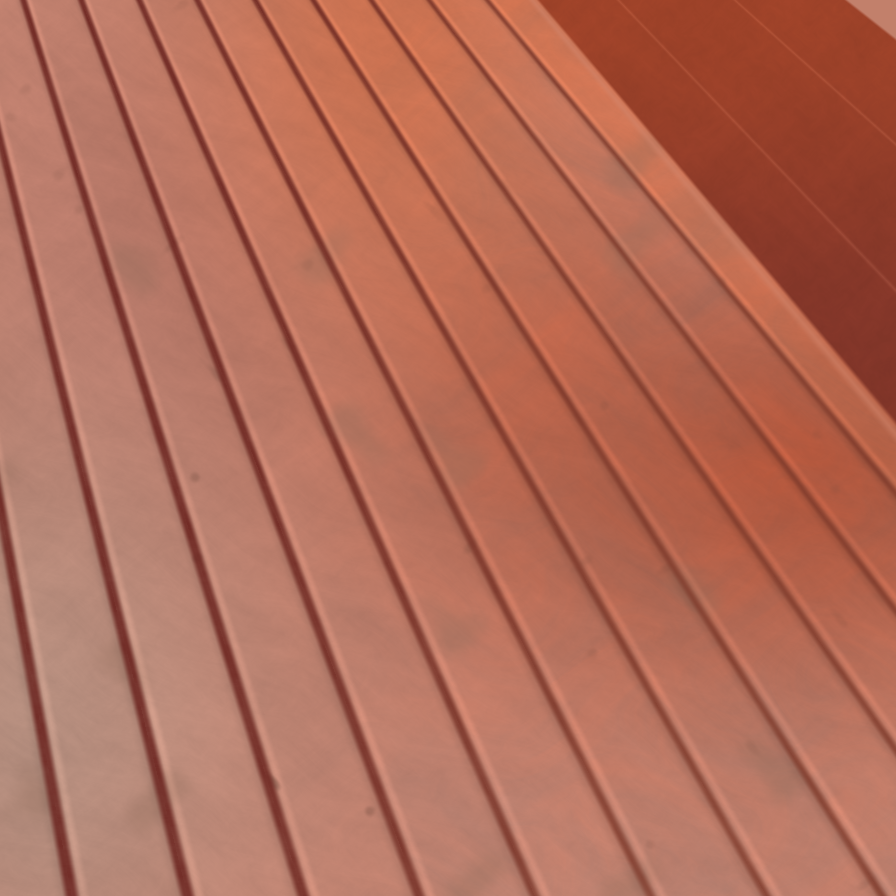
This texture is drawn by a WebGL 2 fragment shader. Its source:

```glsl
#version 300 es
precision highp float;
// Red painted deck boards running away in perspective, beside a darker wall.
// Each groove is a ray of one fan, so board numbers come from a single ratio;
// soft pools of light, layered sines and cellular scuffs add the worn paint.
uniform vec2 u_resolution;
out vec4 fragColor;

const vec3 PINK = vec3(0.75, 0.505, 0.435);
const vec3 GREY = vec3(0.71, 0.57, 0.51);
const vec3 DUSK = vec3(0.69, 0.45, 0.40);
const vec3 ORANGE = vec3(0.82, 0.45, 0.31);
const vec3 RUST = vec3(0.68, 0.33, 0.23);
const vec3 GROOVE_LEFT = vec3(0.43, 0.15, 0.13);
const vec3 GROOVE_RIGHT = vec3(0.50, 0.23, 0.17);
const vec3 WALL_LIT = vec3(0.62, 0.26, 0.16);
const vec3 WALL_SHADE = vec3(0.51, 0.21, 0.16);

vec2 hash2(vec2 p) {
  vec2 q = vec2(dot(p, vec2(127.1, 311.7)), dot(p, vec2(269.5, 183.3)));
  return fract(sin(q) * 43758.55);
}

// Layered, rotated and warped sines, about -1 to 1
float mottle(vec2 p) {
  float sum = 0.0, amp = 0.5;
  for (int i = 0; i < 6; i++) {
    p += 0.7 * sin(p.yx * 1.3 + float(i) * 2.1);
    sum += amp * sin(p.x) * sin(p.y + 1.0);
    p = mat2(1.5, 1.2, -1.2, 1.5) * p;
    amp *= 0.66;
  }
  return sum;
}

// Cellular scuffs: only cells whose hash exceeds the threshold hold a spot
float scuffs(vec2 p, float radius, float threshold) {
  vec2 cell = floor(p);
  float spot = 0.0;
  for (int y = -1; y <= 1; y++)
    for (int x = -1; x <= 1; x++) {
      vec2 id = cell + vec2(x, y);
      float present = step(threshold, hash2(id + 31.0).x);
      float d = length(p - id - hash2(id));
      spot = max(spot, present * (1.0 - smoothstep(0.2 * radius, radius, d)));
    }
  return spot;
}

float pool(vec2 p, vec2 center, vec2 radius) {
  vec2 d = (p - center) / radius;
  return exp(-dot(d, d));
}

float band(float d, float halfWidth, float blur) {
  return 1.0 - smoothstep(halfWidth - blur, halfWidth + blur, abs(d));
}

// Broad light and reflections over the deck
vec3 deckLight(vec2 p) {
  vec3 c = mix(PINK, DUSK, 0.7 * pool(p, vec2(0.20, 0.30), vec2(0.22, 0.28)));
  c = mix(c, GREY, 0.85 * pool(p, vec2(0.02, 0.82), vec2(0.26, 0.36)));
  c = mix(c, RUST, 0.9 * pool(p, vec2(0.92, 0.52), vec2(0.40, 0.25)));
  c = mix(c, RUST, 0.4 * pool(p, vec2(0.58, 0.38), vec2(0.18, 0.25)));
  return mix(c, ORANGE, 0.9 * pool(p, vec2(0.44, 0.02), vec2(0.22, 0.32)));
}

vec3 deck(vec2 p, float board, float aa) {
  float id = floor(board);
  vec3 c = deckLight(p);
  c = mix(c, ORANGE, 0.65 * smoothstep(7.95, 8.1, board) * (1.0 - 0.9 * p.y));

  // Worn paint: cloudy patches, slanted brush streaks and fine grain
  float cloud = mottle(p * vec2(13.0, 17.0) + id * 0.6);
  vec2 slant = vec2(p.x + 0.5 * p.y, p.y - 0.5 * p.x);
  float streak = mottle(slant * vec2(22.0, 75.0) + id * 3.7);
  c *= 1.0 + 0.03 * cloud + 0.022 * streak + 0.012 * mottle(p * 190.0);
  c += vec3(0.025, -0.006, -0.016) * cloud * smoothstep(0.2, 0.7, p.x);
  c *= 1.0 + 0.03 * (hash2(vec2(id, 4.0)).x - 0.5);

  // Grey rubbed patches and small dark marks, heavier at lower left
  vec2 warped = p + 0.012 * sin(p.yx * 70.0);
  c = mix(c, vec3(0.56, 0.42, 0.35), 0.28 * scuffs(warped * 8.0, 0.34, 0.80));
  float marks = scuffs(warped * 24.0 + 9.0, 0.24, 0.93);
  float worn = 0.2 + 0.8 * pool(p, vec2(0.12, 0.85), vec2(0.3));
  c = mix(c, vec3(0.38, 0.25, 0.20), 0.55 * marks * worn);

  // Grooves at whole board numbers, each with a shade and a pale lip
  float d = board - floor(board + 0.5);
  float side = smoothstep(0.15, 0.8, p.x);
  float blur = 0.025 + aa;
  c *= 1.0 - 0.10 * band(d + 0.03, 0.06, 0.07);
  c *= 1.0 + 0.10 * band(d - 0.105, 0.03, blur);
  float dirt = 0.9 + 0.1 * mottle(vec2(p.y * 45.0, id * 5.0));
  float cut = band(d, mix(0.052, 0.036, side), blur);
  return mix(c, mix(GROOVE_LEFT, GROOVE_RIGHT, side), cut * dirt * mix(0.95, 0.82, side));
}

vec3 wall(vec2 p, float ray, float aa) {
  vec3 c = mix(WALL_LIT, WALL_SHADE, smoothstep(0.0, 0.40, p.y));
  c *= 1.0 + 0.03 * mottle(p * 30.0) + 0.02 * mottle(p * 170.0);
  float seam = mod(ray - 0.69 + 0.065, 0.13) - 0.065;
  c += vec3(0.08, 0.07, 0.06) * band(seam, 0.0012, 0.0015 + aa);
  return mix(c, vec3(0.76, 0.50, 0.42), smoothstep(-aa, aa + 0.004, ray - 0.942));
}

void main() {
  vec2 p = gl_FragCoord.xy / u_resolution;
  p.y = 1.0 - p.y; // distance below the top edge
  float pixel = 1.0 / min(u_resolution.x, u_resolution.y);

  // Fan coordinates: board number on the deck, top crossing on the wall
  float boardWidth = 0.0647 + 0.0645 * p.y;
  float board = (p.x - 0.026 - 0.3125 * p.y) / boardWidth;
  float ray = (p.x - 0.107 * p.y) / (1.0 + 1.23 * p.y);

  // Deck meets wall along a slightly bright rim
  float edge = ray - 0.599;
  vec3 c = deck(p, board, pixel / boardWidth);
  c = mix(c, vec3(0.82, 0.52, 0.42), 0.55 * band(edge + 0.005, 0.003, 0.003 + pixel));
  c = mix(c, wall(p, ray, pixel), smoothstep(-pixel, pixel + 0.003, edge));
  fragColor = vec4(clamp(c, 0.0, 1.0), 1.0);
}
```
